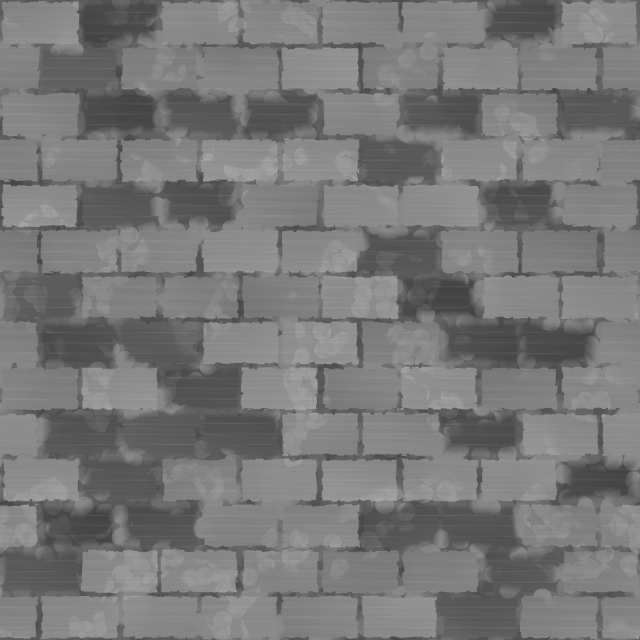
Reproduce this texture map procedurally as a three.js fragment shader.

```glsl
// Grey height map of a running-bond brick wall with grooved bricks and lumpy mortar.
varying vec2 vUv;

const float COLUMNS = 8.0;
const float ROWS = 14.0;
const vec2 BRICK_HALF = vec2(0.838, 0.458);  // in row heights
const vec2 BRICK_JITTER = vec2(0.05, 0.012);
const float EDGE_SOFTNESS = 0.018;
const float EDGE_RAGGEDNESS = 0.05;
const float DARK_SHARE = 0.27;
const vec2 DARK_TONES = vec2(0.275, 0.375);
const vec2 LIGHT_TONES = vec2(0.485, 0.565);
const float GROOVE_BANDS = 4.0;
const float GROOVE_WIDTH = 0.075;            // share of one band
const float GROOVE_LIFT = 0.032;
const float MORTAR_BASE = 0.325;
const float MORTAR_SLOPE = 0.85;             // fall per row height into a brick
const float SPILL_LIFT = 0.15;
const float SPLAT_LIFT = 0.06;

float hash(vec2 p) {
  vec3 q = fract(p.xyx * 0.1031);
  q += dot(q, q.yzx + 33.33);
  return fract((q.x + q.y) * q.z);
}

// Tiling cellular noise: x = overlapping flat lumps, y = smooth average of cells.
vec2 cells(vec2 uv, float count, float seed) {
  vec2 p = uv * count;
  vec2 base = floor(p);
  float lump = 0.0;
  float total = 0.0;
  float weights = 0.0;
  for (int j = -1; j <= 1; j++) {
    for (int i = -1; i <= 1; i++) {
      vec2 cell = base + vec2(float(i), float(j));
      vec2 key = mod(cell, count) + seed;
      vec2 d = p - cell - vec2(hash(key), hash(key + 57.0));
      float d2 = dot(d, d);
      float height = hash(key + 113.0);
      float weight = exp(-5.0 * d2);
      lump = max(lump, height * smoothstep(0.0, 0.45, 1.0 - d2 / 0.6));
      total += height * weight;
      weights += weight;
    }
  }
  return vec2(lump, total / weights);
}

// Brick face height; local runs from -1 to 1 over the face.
float brickFace(vec2 local, vec2 id, vec2 uv) {
  float pick = hash(id + 7.0);
  float shade = hash(id + 19.0);
  bool dark = pick < DARK_SHARE;
  float tone = dark ? mix(DARK_TONES.x, DARK_TONES.y, shade)
                    : mix(LIGHT_TONES.x, LIGHT_TONES.y, shade);

  // Slight tilt of each brick
  tone += local.x * (hash(id + 31.0) - 0.5) * 0.035;
  tone -= local.y * (hash(id + 43.0) - 0.3) * 0.035;

  // Raised lines between the bands, and faint lengthwise streaks
  float band = (local.y * 0.5 + 0.5) * GROOVE_BANDS;
  float lineDistance = abs(fract(band + 0.5) - 0.5);
  float line = 1.0 - smoothstep(GROOVE_WIDTH * 0.4, GROOVE_WIDTH * 1.3, lineDistance);
  float fade = 0.7 + 0.3 * sin(local.x * 2.5 + 6.28 * hash(id + floor(band + 0.5)));
  tone += line * fade * GROOVE_LIFT * (dark ? 1.4 : 0.8);
  float phase = 6.28 * shade;
  tone += 0.005 * sin(local.y * 11.0 + phase + 0.6 * sin(local.x * 2.0));
  tone += 0.004 * sin(local.y * 27.0 - phase * 2.0 + sin(local.x * 3.0));
  return tone;
}

void main() {
  // Running bond: rows counted from the bottom, even rows shifted by half a brick
  float length = ROWS / COLUMNS;
  vec2 grid = vUv * vec2(COLUMNS, ROWS);
  float row = floor(grid.y);
  grid.x += 0.5 * (1.0 - mod(row, 2.0));
  vec2 id = vec2(mod(floor(grid.x), COLUMNS), row);

  // Layers of lumps shared by the mortar and the worn edges
  vec2 broad = cells(vUv, 22.0, 3.0);
  vec2 medium = cells(vUv, 46.0, 211.0);
  vec2 fine = cells(vUv, 100.0, 419.0);
  vec2 patches = cells(vUv, 18.0, 631.0);

  // Brick with its own small shift and size
  vec2 offset = (vec2(hash(id + 61.0), hash(id + 73.0)) - 0.5) * BRICK_JITTER;
  vec2 halfSize = BRICK_HALF - vec2(0.03, 0.01) * hash(id + 89.0);
  vec2 point = (fract(grid) - 0.5) * vec2(length, 1.0) - offset;
  vec2 edge = halfSize - abs(point);
  float inside = min(edge.x, edge.y) + (fine.x - 0.6) * EDGE_RAGGEDNESS;
  float brick = brickFace(point / halfSize, id, vUv);

  // Light splats stuck on the faces
  float splat = smoothstep(0.62, 0.72, patches.y) * smoothstep(0.35, 0.5, medium.x);
  brick += SPLAT_LIFT * splat * (0.4 + 0.6 * fine.x);
  brick += 0.02 * (broad.y - 0.5);

  // Mortar sinks into the faces, and spills over them in places
  float mortar = MORTAR_BASE + 0.14 * (broad.y - 0.5);
  mortar += 0.10 * medium.x + 0.035 * fine.x;
  mortar += SPILL_LIFT * smoothstep(0.5, 0.75, broad.y) * medium.x;
  mortar = min(mortar, 0.53) - MORTAR_SLOPE * max(inside, 0.0);

  float face = smoothstep(-EDGE_SOFTNESS, EDGE_SOFTNESS, inside);
  float height = mix(mortar, max(brick, mortar), face);
  gl_FragColor = vec4(vec3(height), 1.0);
}
```
